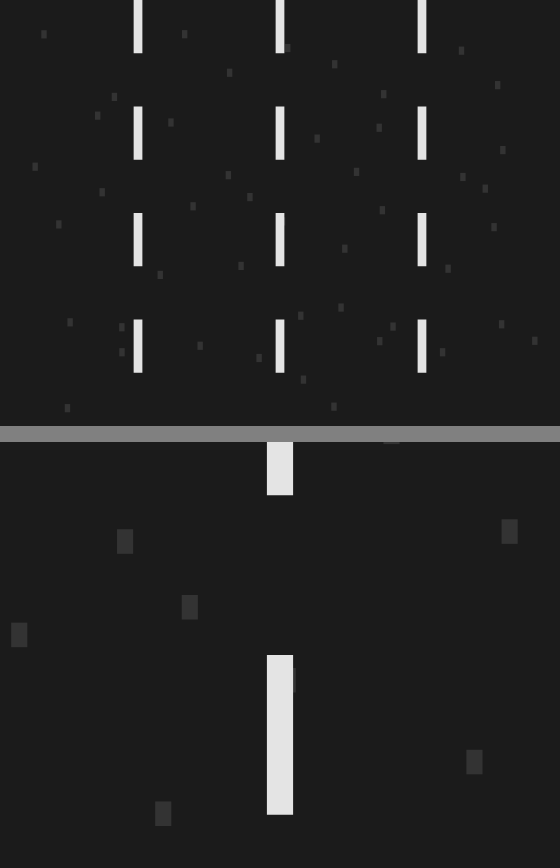
Top: the whole. Bottom: its middle third, enlarged.
Write a WebGL 2 fragment shader that draws this pattern.

```glsl
#version 300 es
precision highp float;

#define LANES 3.0
#define LANE_SPACING 0.3333
#define DASH_ROWS 4.0
#define DASH_SIZE vec2(0.0205, 0.125)
#define SPECK_GRID ivec2(9, 5)
#define SPECK_SIZE vec2(0.0126, 0.0192)
#define SPECK_MIN vec2(0.062, 0.022)
#define SPECK_MAX vec2(0.972, 0.930)
#define SEED 3.7

uniform vec2 u_resolution;
out vec4 fragColor;

const vec3 ASPHALT = vec3(0.104);
const vec3 SPECK = vec3(0.2);
const vec3 PAINT = vec3(0.895);

float hash(vec2 p) {
    return fract(sin(dot(p, vec2(127.1, 311.7))) * 43758.5453);
}

// Antialiased coverage of a centred rectangle
float boxMask(vec2 p, vec2 size, float pixel) {
    vec2 cover = clamp(0.5 - (abs(p) - 0.5 * size) / pixel, 0.0, 1.0);
    return cover.x * cover.y;
}

// Dashed lane lines, measured from the top centre
float laneDashes(vec2 p, float aspect, float pixel) {
    float x = p.x - 0.5 * aspect;
    float lastLane = 0.5 * (LANES - 1.0);
    float lane = clamp(round(x / LANE_SPACING), -lastLane, lastLane);
    float y = fract((1.0 - p.y) * DASH_ROWS) / DASH_ROWS;
    vec2 local = vec2(x - lane * LANE_SPACING, y - 0.5 * DASH_SIZE.y);
    return boxMask(local, DASH_SIZE, pixel);
}

// One speck per cell of a loosely jittered grid
float roadSpecks(vec2 p, float aspect, float pixel) {
    float mask = 0.0;
    for (int j = 0; j < SPECK_GRID.y; j++) {
        for (int i = 0; i < SPECK_GRID.x; i++) {
            vec2 cell = vec2(i, j);
            vec2 jitter = vec2(hash(cell + SEED), hash(cell + SEED + 41.3));
            vec2 spot = mix(SPECK_MIN, SPECK_MAX, (cell + jitter) / vec2(SPECK_GRID));
            spot.x *= aspect;
            mask = max(mask, boxMask(p - spot, SPECK_SIZE, pixel));
        }
    }
    return mask;
}

void main() {
    // Canvas height is one unit
    float pixel = 1.0 / u_resolution.y;
    float aspect = u_resolution.x * pixel;
    vec2 p = gl_FragCoord.xy * pixel;

    vec3 color = mix(ASPHALT, SPECK, roadSpecks(p, aspect, pixel));
    color = mix(color, PAINT, laneDashes(p, aspect, pixel));
    fragColor = vec4(color, 1.0);
}
```
